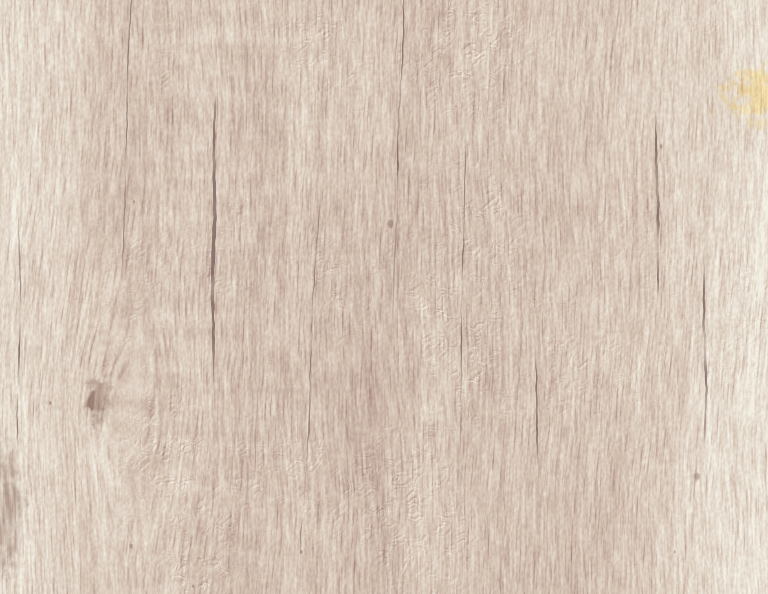
Write a WebGL 2 fragment shader that draws this texture.

```glsl
#version 300 es
precision highp float;
// Pale, weathered oak board: stretched gradient noise forms vertical fibres
// that bend round knots, over broad tonal bands, with embossed crackle patches,
// fine pores, long tapering cracks, small knots and two faint stains.
uniform vec2 u_resolution;
out vec4 fragColor;

const vec3 DARK = vec3(0.69, 0.58, 0.54);
const vec3 MID = vec3(0.84, 0.77, 0.71);
const vec3 LIGHT = vec3(0.92, 0.89, 0.84);
const vec3 CRACK = vec3(0.50, 0.41, 0.39);
const vec3 KNOT = vec3(0.55, 0.43, 0.38);
const vec3 YELLOW = vec3(0.95, 0.84, 0.55);

vec2 hash2(vec2 p) {
  vec3 q = fract(p.xyx * vec3(0.1031, 0.1030, 0.0973));
  q += dot(q, q.yzx + 33.33);
  return fract((q.xx + q.yz) * q.zy);
}

float cornerSlope(vec2 cell, vec2 offset) {
  float angle = 6.2832 * hash2(cell).x;
  return dot(vec2(cos(angle), sin(angle)), offset);
}

float gradientNoise(vec2 p) {
  vec2 i = floor(p), f = fract(p), e = vec2(1, 0);
  vec2 u = f * f * f * (f * (f * 6.0 - 15.0) + 10.0);
  float low = mix(cornerSlope(i, f), cornerSlope(i + e, f - e), u.x);
  float high = mix(cornerSlope(i + e.yx, f - e.yx), cornerSlope(i + 1.0, f - 1.0), u.x);
  return mix(low, high, u.y);
}

float fbm(vec2 p) {
  float sum = 0.0, gain = 0.6;
  for (int i = 0; i < 4; i++) {
    sum += gain * gradientNoise(p);
    p = p * 2.03 + 17.1;
    gain *= 0.5;
  }
  return sum;
}

// Pushes the fibres sideways around a knot
float bendAround(vec2 p, vec2 centre, float radius) {
  vec2 d = (p - centre) * vec2(1.0, 0.5);
  return -d.x * radius * radius / (radius * radius + dot(d, d));
}

// Flaky surface height; its slope towards the light gives the relief
float flakes(vec2 p) {
  vec2 q = p * vec2(62, 70) + 1.3 * gradientNoise(p * 47.0);
  return smoothstep(0.0, 0.12, abs(gradientNoise(q))) + 0.9 * gradientNoise(q * vec2(1.9, 2.3));
}

float relief(vec2 p, vec2 toLight) {
  return flakes(p - toLight) - flakes(p + toLight);
}

// One short, slightly slanted pore in some cells of a grid
float pores(vec2 p, vec2 scale, float density, float px) {
  p.x -= 0.05 * p.y;
  vec2 q = p * scale;
  q.y += 9.0 * hash2(vec2(floor(q.x), 3.0)).x;
  vec2 r = hash2(floor(q)), f = fract(q);
  float across = abs(f.x - mix(0.3, 0.7, r.x)) / scale.x;
  float along = smoothstep(0.0, 0.3, f.y) * (1.0 - smoothstep(0.5, 1.0, f.y));
  return step(r.y, density) * along * (1.0 - smoothstep(0.0002, 0.0004 + px, across));
}

float crack(vec2 p, float id, float spacing, float px) {
  vec2 a = hash2(vec2(id, 5.3)), b = hash2(vec2(id, 41.7));
  float y = p.y - mix(0.25, 0.9, fract(id * 0.618 + 0.3));
  float x = p.x - (id + 0.2 + 0.6 * a.x) * spacing - (b.x - 0.4) * 0.08 * y;
  x -= 0.007 * gradientNoise(vec2(p.y * 5.0, id * 7.3)) + 0.002 * gradientNoise(vec2(p.y * 45.0, id));
  float taper = max(0.0, 1.0 - pow(abs(y) / mix(0.12, 0.36, b.x), 2.0));
  float width = mix(0.0002, 0.0022, b.y * b.y) * taper * (1.0 + 1.2 * gradientNoise(vec2(p.y * 25.0, id)));
  float worn = mix(0.35, 0.8, b.y) + 1.1 * gradientNoise(vec2(p.y * 16.0, id * 3.1));
  float line = 1.0 - smoothstep(width, width + px, abs(x));
  return line * worn * smoothstep(0.0, 0.5, taper);
}

float blot(vec2 p, vec2 centre, vec2 size, float ragged) {
  float d = length((p - centre) / size) + ragged * fbm(p * 45.0);
  return 1.0 - smoothstep(0.4, 1.1, d);
}

void main() {
  float px = 1.0 / u_resolution.y;
  vec2 p = gl_FragCoord.xy * px;
  float aspect = u_resolution.x * px;
  vec2 knotCentre = vec2(0.17 * aspect, 0.3);

  // Fibre coordinates
  vec2 g = p;
  g.x += 0.035 * gradientNoise(p * vec2(2.2, 1.6)) + 0.004 * gradientNoise(p * vec2(14, 9));
  g.x += bendAround(p, knotCentre, 0.07);

  // Broad tone, paler towards both sides
  float u = p.x / aspect;
  float tone = -0.04 + 1.4 * smoothstep(0.74, 1.0, u) + 0.9 * (1.0 - smoothstep(0.0, 0.24, u));
  tone += 0.95 * fbm(g * vec2(9, 0.8)) + 0.75 * fbm(p * 2.7 + 4.0);

  // Fibres from wide streaks to hairlines
  tone += 0.6 * gradientNoise(g * vec2(42, 2.2)) + 0.9 * gradientNoise(g * vec2(115, 7));
  tone += 1.4 * gradientNoise(g * vec2(210, 24) + 8.0) + 1.0 * gradientNoise(p * vec2(270, 110));
  tone -= 1.1 * pores(g, vec2(85, 13), 0.4, px) + 1.0 * pores(g + 3.7, vec2(130, 22), 0.4, px);

  // Crackle patches and soft cross ripples
  float inner = smoothstep(0.08, 0.25, u) * (1.0 - 0.6 * smoothstep(0.65, 0.85, u));
  float patches = smoothstep(-0.1, 0.35, fbm(p * vec2(4.5, 3.2) + 11.0)) * inner;
  patches = max(patches, 0.8 * blot(p, knotCentre + vec2(0.05, -0.05), vec2(0.09, 0.12), 0.6));
  float broken = smoothstep(-0.25, 0.3, gradientNoise(p * vec2(38, 30) + 5.0));
  tone += (0.14 + 0.95 * patches * broken) * relief(p, vec2(-0.0010, 0.0014));
  tone += 0.6 * inner * (1.0 - smoothstep(0.3, 0.5, u)) * gradientNoise(p * vec2(9, 42));

  vec3 colour = tone > 0.0 ? mix(MID, LIGHT, min(tone / 1.6, 1.4)) : mix(MID, DARK, min(-tone / 2.5, 1.3));

  // Stains at the edges
  float stain = blot(p, vec2(aspect, 0.84), vec2(0.08, 0.05), 1.3);
  colour = mix(colour, colour * YELLOW / LIGHT, 0.6 * stain);
  float smudge = blot(p, vec2(0.0, 0.14), vec2(0.05, 0.13), 0.7);
  colour = mix(colour, KNOT, smudge * (0.35 + 0.6 * gradientNoise(g * vec2(120, 14))));

  // Knots and cracks
  float scar = blot(g, knotCentre + vec2(-0.01, 0.03), vec2(0.018, 0.05), 1.2);
  float scarFibre = 0.55 + 0.8 * gradientNoise(g * vec2(130, 20));
  colour = mix(colour, KNOT, clamp(scar * scarFibre, 0.0, 0.8));
  for (int i = 0; i < 9; i++) {
    float id = float(i);
    vec2 spot = hash2(vec2(id, 71.9)) * vec2(aspect, 1);
    float size = mix(0.002, 0.008, hash2(vec2(id, 19.1)).x);
    colour = mix(colour, KNOT, 0.5 * blot(p, spot, vec2(size, 1.4 * size), 0.8));
    colour = mix(colour, CRACK, clamp(crack(p, id, aspect / 9.0, px), 0.0, 0.85));
  }
  fragColor = vec4(clamp(colour, 0.0, 1.0), 1.0);
}
```
